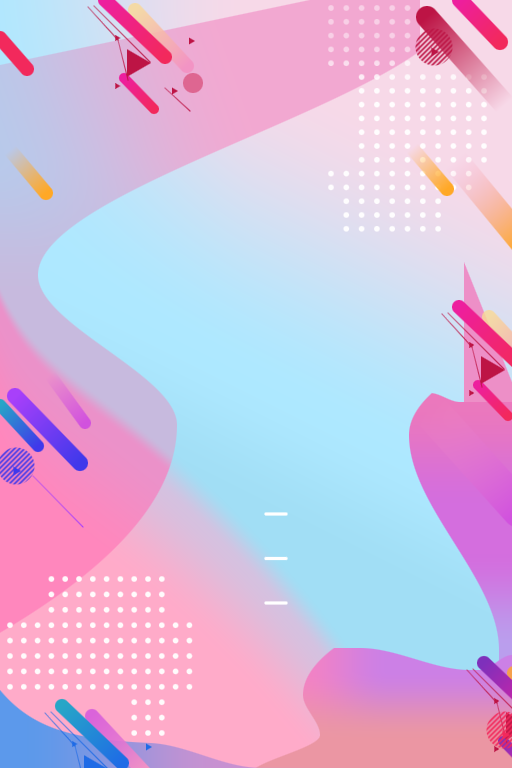
Reproduce this background procedurally as a Shadertoy shader.

```glsl
const vec3 MAGENTA = vec3(.93, .12, .62), RED = vec3(.95, .16, .36), WINE = vec3(.74, .08, .27);
const vec3 ORANGE = vec3(1, .66, .15), CREAM = vec3(.98, .85, .58), ROSE = vec3(.95, .58, .77);
const vec3 VIOLET = vec3(.66, .25, .98), BLUE = vec3(.25, .22, .92), TEAL = vec3(.15, .65, .78);
const vec3 AZURE = vec3(.12, .42, .9), ORCHID = vec3(.82, .32, .87), WHITE = vec3(1);
float pixel;

float fill(float d) {
  return clamp(.5 - d / max(fwidth(d), pixel), 0., 1.);
}

float box(vec2 p, vec4 b) {
  vec2 d = max(b.xy - p, p - b.zw);
  return max(d.x, d.y);
}

// Rounded bar, opacity rises from fade to full
void bar(inout vec3 col, vec2 p, vec4 ends, float r, vec3 c0, vec3 c1, float fade) {
  vec2 q = p - ends.xy, axis = ends.zw - ends.xy;
  float t = clamp(dot(q, axis) / dot(axis, axis), 0., 1.);
  col = mix(col, mix(c0, c1, t), fill(length(q - axis * t) - r) * mix(fade, 1., t));
}

void line(inout vec3 col, vec2 p, vec4 ends, vec3 c) {
  bar(col, p, ends, .005, c, c, .6);
}

void triangle(inout vec3 col, vec2 p, float size, vec3 c) {
  float d = max(.5 * p.x + .866 * abs(p.y), -p.x) - size;
  col = mix(col, c, fill(d));
}

// Slanted bars with triangles and thin lines
void cluster(inout vec3 col, vec2 p, vec3 c0, vec3 c1, vec3 side, vec3 dark) {
  bar(col, p, vec4(1.35, .1, 1.87, .66), .07, side, ROSE, .8);
  bar(col, p, vec4(1.05, 0, 1.65, .57), .07, c0, c1, 1.);
  bar(col, p, vec4(1.24, .78, 1.54, 1.09), .05, c0, c1, 1.);
  triangle(col, p - vec2(1.35, .63), .08, dark);
  line(col, p, vec4(.88, .07, 1.18, .4), dark);
  line(col, p, vec4(.94, .06, 1.5, .62), dark);
  line(col, p, vec4(1.18, .4, 1.28, .8), dark);
  line(col, p, vec4(1.65, .88, 1.9, 1.11), dark);
  for (int i = 0; i < 2; i++) {
    float s = float(i);
    triangle(col, p - vec2(1.17, .38 + .48 * s), .017, dark);
    triangle(col, p - vec2(1.91 - .17 * s, .41 + .5 * s), .02, dark);
  }
}

// Striped disc with a small triangle
void hatchedDisc(inout vec3 col, vec2 p, vec3 c) {
  float stripe = .5 + .4 * sin((p.x + p.y) * 125.);
  col = mix(col, c, fill(length(p) - .185) * stripe);
  triangle(col, p - vec2(0, .05), .025, c);
}

void dots(inout vec3 col, vec2 p, vec2 start, vec2 pitch, float area, float alpha) {
  vec2 cell = (fract((p - start) / pitch + .5) - .5) * pitch;
  col = mix(col, WHITE, fill(length(cell) - .028) * step(area, 0.) * alpha);
}

void mainImage(out vec4 fragColor, in vec2 fragCoord) {
  // Canvas is 5.12 wide and y runs down
  pixel = 5.12 / iResolution.x;
  vec2 p = vec2(fragCoord.x, iResolution.y - fragCoord.y) * pixel;
  float x = p.x, y = p.y;

  // Diagonal sky and rosy lower corner
  float slant = y - .5 * x;
  vec3 col = mix(vec3(.68, .91, 1), vec3(.63, .87, .96), smoothstep(2.5, 3.9, slant));
  col = mix(col, vec3(.97, .85, .91), (1. - smoothstep(-.8, 2.6, slant)) * smoothstep(-.5, 2.6, x));
  float depth = y - 3.55 - .4 * x - .135 * x * x + .6 * exp(-3. * x);
  col = mix(col, vec3(.83, .76, .88), smoothstep(-.15, .35, depth));
  col = mix(col, vec3(1, .67, .79), smoothstep(.2, 1.5, depth));

  // Large wave on the left
  float below = max(y - 4.25, 0.);
  float edge = 4.58 - 4.2 * smoothstep(0., 2.75, y) + 1.39 * smoothstep(2.75, 4.25, y) - .41 * below * below;
  vec3 tone = mix(vec3(.72, .79, .92), vec3(.95, .66, .82), smoothstep(-.3, 2.6, x - .35 * y + .4));
  tone = mix(tone, vec3(.78, .73, .87), smoothstep(1.5, 3., y));
  tone = mix(tone, vec3(.92, .57, .79), smoothstep(-.1, .12, depth));
  tone = mix(tone, vec3(1, .53, .74), smoothstep(.1, 1.5, depth));
  col = mix(col, tone, fill(max(max(x - edge, x - 4.2), .65 - .21 * x - y)));

  // Spike and wave on the right
  float spike = max(max(4.64 - x, x - 4.64 - .4 * (y - 2.62)), y - 4.02);
  col = mix(col, vec3(.93, .56, .78), fill(spike));
  float above = max(4.35 - y, 0.);
  edge = 4.09 + .9 * smoothstep(4.35, 6.5, y) + 1.3 * above * above;
  tone = mix(vec3(.92, .47, .74), vec3(.83, .43, .87), smoothstep(4., 5.1, y));
  tone = mix(tone, vec3(.73, .62, .93), smoothstep(5.5, 6.5, y));
  bar(tone, p, vec4(4.3, 4.1, 5.2, 5.1), .18, ROSE, ORCHID, 0.);
  col = mix(col, tone, fill(max(edge - x, 3.93 + .09 * smoothstep(4.3, 4.6, x) - y)));

  // Waves along the bottom
  above = max(6.95 - y, 0.);
  edge = 3.03 + .17 * smoothstep(6.95, 7.35, y) - .7 * smoothstep(7.35, 7.75, y) + 1.4 * above * above;
  float top = 6.48 + .22 * smoothstep(3.6, 4.7, x) - .15 * smoothstep(4.8, 5.12, x);
  tone = mix(vec3(.95, .51, .77), vec3(.8, .5, .9), smoothstep(3., 3.9, x));
  tone = mix(tone, vec3(.92, .59, .64), smoothstep(6.7, 7.4, y));
  col = mix(col, tone, fill(max(edge - x, top - y)));
  top = 7.45 - .55 * exp(-2.2 * x) + .23 * smoothstep(1.5, 2.6, x);
  col = mix(col, mix(vec3(.36, .6, .92), vec3(.78, .57, .82), smoothstep(.2, 2.2, x)), fill(top - y));

  // Dot grids and dashes
  float area = min(box(p, vec4(3.55, .7, 4.92, 1.66)), box(p, vec4(3.24, 1.66, 4.77, 1.94)));
  area = min(area, min(box(p, vec4(3.4, 1.94, 4.46, 2.36)), box(p, vec4(3.24, 0, 4.16, .7))));
  dots(col, p, vec2(3.31, .77), vec2(.153, .138), area, mix(.45, .95, smoothstep(.4, 1., y)));
  area = min(box(p, vec4(.03, 6.17, 1.96, 6.94)), box(p, vec4(.44, 5.7, 1.69, 6.17)));
  area = min(area, box(p, vec4(1.27, 6.94, 1.69, 7.4)));
  dots(col, p, vec2(.1, 5.79), vec2(.138, .154), area, .95);
  for (float i = 0.; i < 3.; i++)
    bar(col, p - vec2(2.66, 5.14 + .445 * i), vec4(0, 0, .2, 0), .016, WHITE, WHITE, 1.);

  // Clusters and loose bars
  cluster(col, p, MAGENTA, RED, CREAM, WINE);
  cluster(col, p - vec2(3.54, 3.07), MAGENTA, RED, CREAM, WINE);
  cluster(col, p - vec2(-.43, 7.06), TEAL, AZURE, ORCHID, AZURE);
  cluster(col, p - vec2(3.79, 6.63), VIOLET * .75, MAGENTA, ORANGE, WINE);
  col = mix(col, vec3(.87, .4, .57), fill(length(p - vec2(1.93, .83)) - .1));
  bar(col, p, vec4(0, .38, .27, .69), .07, RED, RED, 1.);
  bar(col, p, vec4(.1, 1.5, .46, 1.93), .07, ORANGE, ORANGE, 0.);
  bar(col, p, vec4(4.12, 1.48, 4.47, 1.89), .07, ORANGE, ORANGE, 0.);
  bar(col, p, vec4(4.55, 1.6, 5.25, 2.45), .13, ROSE, ORANGE, 0.);
  bar(col, p, vec4(5.05, 1.05, 4.27, .17), .11, WINE, WINE, 0.);
  bar(col, p, vec4(4.6, 0, 5, .42), .08, MAGENTA, RED, 1.);
  bar(col, p, vec4(.5, 3.75, .85, 4.23), .06, ORCHID, ORCHID, 0.);
  bar(col, p, vec4(0, 4.05, .38, 4.46), .06, TEAL, BLUE, 1.);
  bar(col, p, vec4(.15, 3.96, .8, 4.63), .08, VIOLET, BLUE, 1.);

  // Striped discs and a long line
  hatchedDisc(col, p - vec2(4.34, .47), WINE);
  hatchedDisc(col, p - vec2(.16, 4.66), BLUE);
  hatchedDisc(col, p - vec2(5.05, 7.3), RED);
  line(col, p, vec4(.33, 4.76, .83, 5.27), VIOLET);
  fragColor = vec4(col, 1);
}
```
